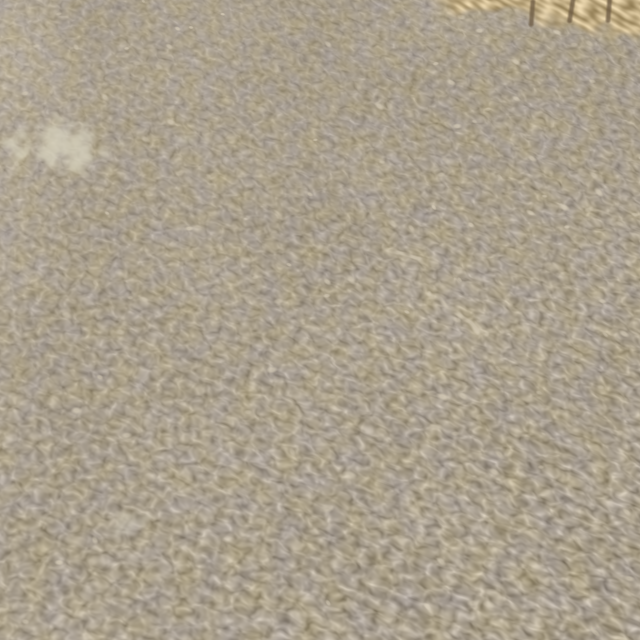
A WebGL 1 fragment shader for this texture:

```glsl
precision highp float;

uniform vec2 u_resolution;

const vec3 ASPHALT = vec3(0.664, 0.624, 0.553);
const vec3 PALE_STONE = vec3(0.84, 0.80, 0.72);
const vec3 CHALK = vec3(0.84, 0.82, 0.74);
const vec3 OCHRE_TINT = vec3(0.012, 0.006, -0.035);
const vec3 STRAW = vec3(0.76, 0.68, 0.52);
const vec3 TWIG = vec3(0.42, 0.35, 0.26);

const float NEAR_GRAIN = 70.0;   // grains across the canvas at the bottom
const float FAR_GRAIN = 112.0;   // and at the top
const float NEAR_CONTRAST = 0.180;
const float FAR_CONTRAST = 0.095;
const float GRAIN_TILT = -0.42;
const vec2 GRAIN_STRETCH = vec2(0.78, 1.15);
const float STONE_PITCH = 0.38;  // stone cells per grain cell
const float STONE_SHARE = 0.10;

float hash(vec2 p) {
  return fract(sin(dot(p, vec2(127.1, 311.7))) * 43758.5453);
}

vec2 rotate(vec2 p, float angle) {
  float c = cos(angle), s = sin(angle);
  return vec2(c * p.x - s * p.y, s * p.x + c * p.y);
}

float cornerSlope(vec2 cell, vec2 offset) {
  float angle = 6.2832 * hash(cell);
  return dot(vec2(cos(angle), sin(angle)), offset);
}

// Gradient noise, roughly -0.7 to 0.7
float noise(vec2 p) {
  vec2 i = floor(p), f = fract(p);
  vec2 u = f * f * f * (f * (f * 6.0 - 15.0) + 10.0);
  vec2 e = vec2(1.0, 0.0);
  float low = mix(cornerSlope(i, f), cornerSlope(i + e.xy, f - e.xy), u.x);
  float high = mix(cornerSlope(i + e.yx, f - e.yx), cornerSlope(i + e.xx, f - e.xx), u.x);
  return mix(low, high, u.y);
}

float segmentDistance(vec2 p, vec2 a, vec2 b) {
  vec2 ab = b - a;
  return length(p - a - ab * clamp(dot(p - a, ab) / dot(ab, ab), 0.0, 1.0));
}

// Ground coordinates: grains shrink towards the top
vec2 groundPlane(vec2 uv) {
  float spread = FAR_GRAIN - NEAR_GRAIN;
  return vec2((uv.x - 0.5) * (NEAR_GRAIN + spread * uv.y),
              NEAR_GRAIN * uv.y + 0.5 * spread * uv.y * uv.y);
}

float grainTone(vec2 ground) {
  vec2 p = rotate(ground, -GRAIN_TILT) * GRAIN_STRETCH;
  p += 0.45 * vec2(noise(p * 0.7 + 31.0), noise(p * 0.7 + 67.0));
  float n = noise(p) + 0.5 * noise(p * 1.8 + 17.0);
  return n + 0.35 * n * abs(n);
}

// Scattered pale chips, one possible per cell
float paleStones(vec2 ground, float share) {
  vec2 p = ground * STONE_PITCH;
  float cover = 0.0;
  for (int y = -1; y <= 1; y++) {
    for (int x = -1; x <= 1; x++) {
      vec2 cell = floor(p) + vec2(float(x), float(y));
      vec2 centre = cell + 0.2 + 0.6 * vec2(hash(cell + 5.3), hash(cell + 9.7));
      float angle = GRAIN_TILT + 1.2 * (hash(cell + 2.9) - 0.5);
      vec2 d = rotate(p - centre, -angle) * vec2(1.0, 1.7);
      float radius = mix(0.16, 0.34, hash(cell + 13.1));
      float chip = 1.0 - smoothstep(0.3 * radius, 1.2 * radius, length(d));
      float present = step(hash(cell + 21.7), share);
      cover = max(cover, chip * present * mix(0.35, 1.0, hash(cell + 3.7)));
    }
  }
  return cover;
}

// Chalky smudge with a ragged outline
float smudge(vec2 uv, vec2 centre, vec2 size) {
  float ragged = noise(uv * 28.0) + 0.6 * noise(uv * 60.0);
  return 1.0 - smoothstep(0.2, 1.3, length((uv - centre) / size) - 1.1 * ragged);
}

float streak(vec2 uv, vec2 a, vec2 b) {
  float d = segmentDistance(uv + 0.005 * noise(uv * 45.0), a, b);
  return (1.0 - smoothstep(0.001, 0.006, d)) * smoothstep(-0.4, 0.2, noise(uv * 50.0 + 8.0));
}

void main() {
  vec2 uv = gl_FragCoord.xy / u_resolution;
  vec2 ground = groundPlane(uv);

  // Asphalt grain over soft mottling
  float contrast = mix(NEAR_CONTRAST, FAR_CONTRAST, uv.y) * mix(0.9, 1.1, uv.x);
  float mottle = noise(uv * 5.0 + 3.0) + 0.6 * noise(uv * 13.0);
  vec3 color = ASPHALT + contrast * grainTone(ground) + 0.022 * mottle;
  color += OCHRE_TINT * noise(ground * 0.35 + 40.0) * 1.6;
  color += 0.03 * (1.0 - smoothstep(0.0, 0.2, uv.x)) * smoothstep(0.3, 0.75, uv.y);

  // Pale chips, smudges and scratches
  float share = STONE_SHARE * mix(0.6, 1.5, uv.x);
  color = mix(color, PALE_STONE, 0.75 * paleStones(ground, share));
  float chalk = smudge(uv, vec2(0.09, 0.77), vec2(0.075, 0.035));
  chalk = max(chalk, 0.5 * smudge(uv, vec2(0.30, 0.78), vec2(0.02, 0.012)));
  chalk = max(chalk, 0.4 * smudge(uv, vec2(0.20, 0.18), vec2(0.025, 0.02)));
  color = mix(color, CHALK, 0.75 * chalk);
  float scratch = max(streak(uv, vec2(0.60, 0.615), vec2(0.68, 0.585)),
                      streak(uv, vec2(0.67, 0.54), vec2(0.76, 0.478)));
  color = mix(color, PALE_STONE, 0.7 * scratch);

  // Dry verge in the upper right corner
  float edge = 0.985 - 0.04 * smoothstep(0.7, 1.0, uv.x) + 0.03 * noise(uv * 30.0);
  float verge = smoothstep(-0.012, 0.015, uv.y - edge) * smoothstep(0.66, 0.72, uv.x);
  float blades = noise(rotate(uv, 0.5) * vec2(45.0, 130.0));
  color = mix(color, STRAW + 0.35 * blades, verge);
  for (int i = 0; i < 3; i++) {
    float k = float(i);
    vec2 foot = vec2(0.83 + 0.06 * k, 0.958 + 0.012 * hash(vec2(k, 4.0)));
    vec2 tip = foot + vec2(0.03 * (hash(vec2(k, 7.0)) - 0.2), 0.035);
    float twig = 1.0 - smoothstep(0.001, 0.006, segmentDistance(uv, foot, tip));
    color = mix(color, TWIG, 0.75 * twig);
  }

  gl_FragColor = vec4(clamp(color, 0.0, 1.0), 1.0);
}
```
